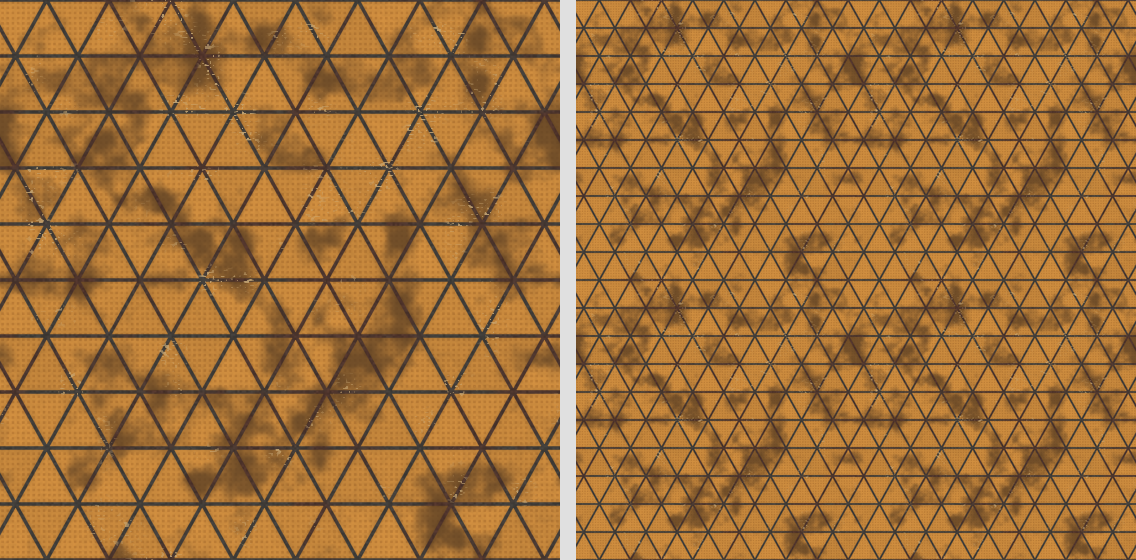
Left, the tile; right, the same tile 2 across and 2 down.
This pattern is drawn by a Shadertoy shader. Its source:

```glsl
// Ochre triangular panels with a fine dot weave, dark grey struts, rust stains and chipped flecks.

const vec2 REPEATS = vec2(9.0, 10.0);    // nodes across, rows down
const float STRUT_HALF_WIDTH = 0.0031;
const float NODE_RADIUS = 0.0072;
const float DOTS = 108.0;

const vec3 OCHRE = vec3(0.79, 0.54, 0.24);
const vec3 DOT_BROWN = vec3(0.69, 0.45, 0.19);
const vec3 STAIN_BROWN = vec3(0.36, 0.25, 0.14);
const vec3 STRUT_GREY = vec3(0.25, 0.24, 0.225);
const vec3 STRUT_RUST = vec3(0.31, 0.20, 0.165);
const vec3 CHIP_CREAM = vec3(0.80, 0.68, 0.48);

float hash(vec2 p) {
    return fract(sin(dot(p, vec2(127.1, 311.7))) * 43758.5453);
}

// Value noise that wraps after a whole number of cells.
float wrapNoise(vec2 uv, vec2 period, float seed) {
    vec2 p = uv * period;
    vec2 cell = floor(p);
    vec2 f = fract(p);
    f = f * f * (3.0 - 2.0 * f);
    vec2 lo = mod(cell, period) + seed;
    vec2 hi = mod(cell + 1.0, period) + seed;
    return mix(mix(hash(lo), hash(vec2(hi.x, lo.y)), f.x),
               mix(hash(vec2(lo.x, hi.y)), hash(hi), f.x), f.y);
}

float wrapFbm(vec2 uv, float period, float seed) {
    float sum = 0.0;
    float weight = 0.5;
    for (int i = 0; i < 4; i++) {
        sum += weight * wrapNoise(uv, vec2(period), seed);
        period *= 2.0;
        weight *= 0.5;
        seed += 17.0;
    }
    return sum / 0.9375;
}

// Distance from x to the nearest whole number.
float toWhole(float x) {
    return abs(fract(x + 0.5) - 0.5);
}

// The three families of lattice lines: rising, falling and level.
vec3 latticeCoords(vec2 uv) {
    vec2 p = uv * REPEATS - vec2(0.75, 0.0);
    return vec3(p.x - 0.5 * p.y, p.x + 0.5 * p.y, p.y);
}

// Distance to the nearest strut centre line.
float strutDistance(vec3 lattice) {
    float slope = length(vec2(REPEATS.x, 0.5 * REPEATS.y));
    float diagonal = min(toWhole(lattice.x), toWhole(lattice.y)) / slope;
    return min(diagonal, toWhole(lattice.z) / REPEATS.y);
}

float nodeDistance(vec2 uv) {
    vec2 p = uv * REPEATS - vec2(0.75, 0.0);
    float row = floor(p.y + 0.5);
    return length(vec2(toWhole(p.x - 0.5 * row), p.y - row) / REPEATS);
}

// Tone of one triangle, shared by its copies across the seams.
float panelTone(vec3 lattice) {
    vec3 id = floor(lattice);
    return hash(vec2(mod(id.x + id.y, 2.0 * REPEATS.x), mod(id.z, REPEATS.y)) + 5.0);
}

// Small rounded squares on a regular grid.
float dotWeave(vec2 uv, float count, float pixel) {
    vec2 q = abs(fract(uv * count) - 0.5);
    float d = length(max(q - 0.15, 0.0)) - 0.09;
    float soft = max(pixel * count * 0.7, 0.06);
    return 1.0 - smoothstep(-soft, soft, d);
}

void mainImage(out vec4 fragColor, in vec2 fragCoord) {
    vec2 uv = fragCoord / iResolution.xy;
    float pixel = 1.0 / iResolution.y;
    vec3 lattice = latticeCoords(uv);

    // Struts joined by round nodes
    float d = min(strutDistance(lattice) - STRUT_HALF_WIDTH, nodeDistance(uv) - NODE_RADIUS);
    float strut = 1.0 - smoothstep(-0.7 * pixel, 0.7 * pixel, d);

    // Wear
    float stain = smoothstep(0.47, 0.82, wrapFbm(uv, 14.0, 3.0));
    float rust = smoothstep(0.45, 0.72, wrapFbm(uv, 11.0, 41.0));
    float grain = wrapNoise(uv, vec2(256.0), 7.0) - 0.5;
    float cluster = smoothstep(0.60, 0.90, wrapNoise(uv, vec2(16.0), 23.0));
    float nearStrut = exp(-max(d, 0.0) / 0.009);
    float fleck = smoothstep(0.74, 0.86, wrapNoise(uv, vec2(210.0, 300.0), 61.0));
    float chips = fleck * cluster * mix(0.25, 1.0, nearStrut);

    // Panels
    vec3 panel = mix(OCHRE, DOT_BROWN, 0.75 * dotWeave(uv, DOTS, pixel));
    panel *= 0.97 + 0.06 * panelTone(lattice) + 0.05 * grain;
    panel = mix(panel, STAIN_BROWN, 0.8 * stain);
    panel *= 1.0 - 0.10 * exp(-max(d, 0.0) / 0.003);

    // Strut surface
    vec3 metal = mix(STRUT_GREY, STRUT_RUST, max(0.8 * rust, stain));
    metal *= 1.0 + 0.28 * grain;

    vec3 color = mix(panel, metal, strut);
    color = mix(color, CHIP_CREAM, 0.85 * chips);
    fragColor = vec4(color, 1.0);
}
```
